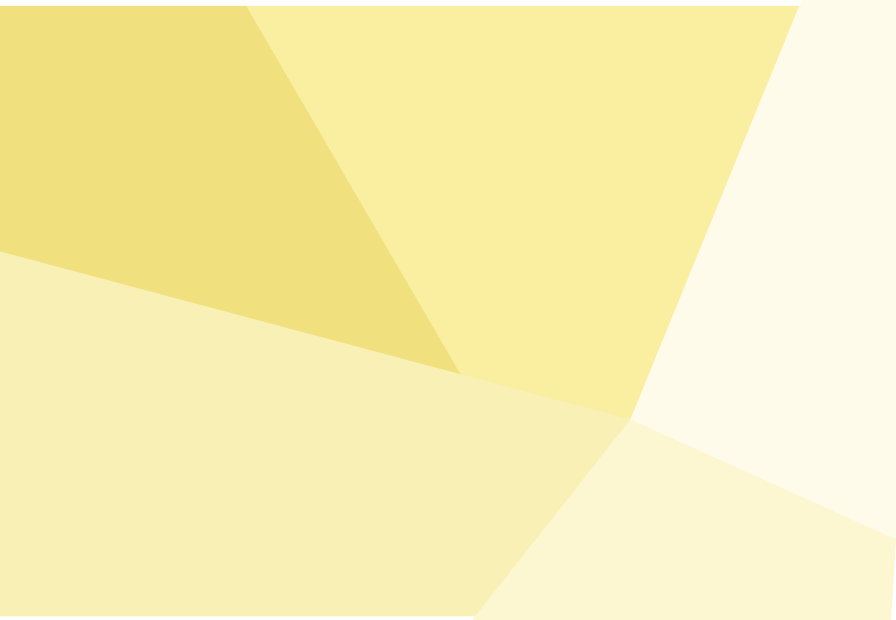
Give the GLSL for this background, as a WebGL 1 fragment shader.

```glsl
precision highp float;
// Flat yellow and cream panels that meet at one hub, like folded paper.
// Each panel is cut by straight edges: signed distance to a line gives a
// smooth coverage, and the panels are blended from back to front.

uniform vec2 u_resolution;

// Corner points, as fractions of the canvas
#define HUB       vec2(0.7035, 0.3235)
#define LEFT_END  vec2(0.0, 0.5945)
#define RIGHT_END vec2(1.0, 0.1300)
#define DARK_TOP  vec2(0.2747, 0.9906)
#define DARK_TIP  vec2(0.5143, 0.3955)
#define RIDGE_TOP vec2(0.8919, 0.9906)
#define FOOT      vec2(0.5300, 0.0056)
#define CORNER    vec2(0.9945, 0.0)

// Margins above and below the yellow panels
#define TOP_EDGE    0.9906
#define BOTTOM_EDGE 0.0060

const vec3 WHITE  = vec3(1.0);
const vec3 GOLD   = vec3(0.945, 0.882, 0.494);
const vec3 YELLOW = vec3(0.980, 0.933, 0.630);
const vec3 STRAW  = vec3(0.976, 0.941, 0.710);
const vec3 PALE   = vec3(0.988, 0.965, 0.820);
const vec3 CREAM  = vec3(1.000, 0.984, 0.918);

// Smooth coverage of the half plane to the right of the line from a to b
float rightOf(vec2 a, vec2 b) {
  vec2 dir = normalize((b - a) * u_resolution);
  vec2 offset = gl_FragCoord.xy - a * u_resolution;
  return clamp(dot(offset, vec2(dir.y, -dir.x)) + 0.5, 0.0, 1.0);
}

// Smooth coverage of everything below a height
float below(float height) {
  return clamp(height * u_resolution.y - gl_FragCoord.y + 0.5, 0.0, 1.0);
}

void main() {
  // Left panels
  vec3 color = mix(GOLD, YELLOW, rightOf(DARK_TIP, DARK_TOP));
  color = mix(color, STRAW, rightOf(LEFT_END, HUB));

  // White margins
  color = mix(WHITE, color, below(TOP_EDGE));
  color = mix(color, WHITE, below(BOTTOM_EDGE));

  // Right panels, split by the fold running down from the hub
  vec3 side = mix(CREAM, PALE, rightOf(HUB, RIGHT_END));
  float sideMask = max(rightOf(HUB, RIDGE_TOP), rightOf(FOOT, HUB));
  color = mix(color, side, sideMask);

  // Thin white sliver in the lower right corner
  float sliver = rightOf(CORNER, RIGHT_END) * rightOf(HUB, RIGHT_END);
  color = mix(color, WHITE, sliver);

  gl_FragColor = vec4(color, 1.0);
}
```
